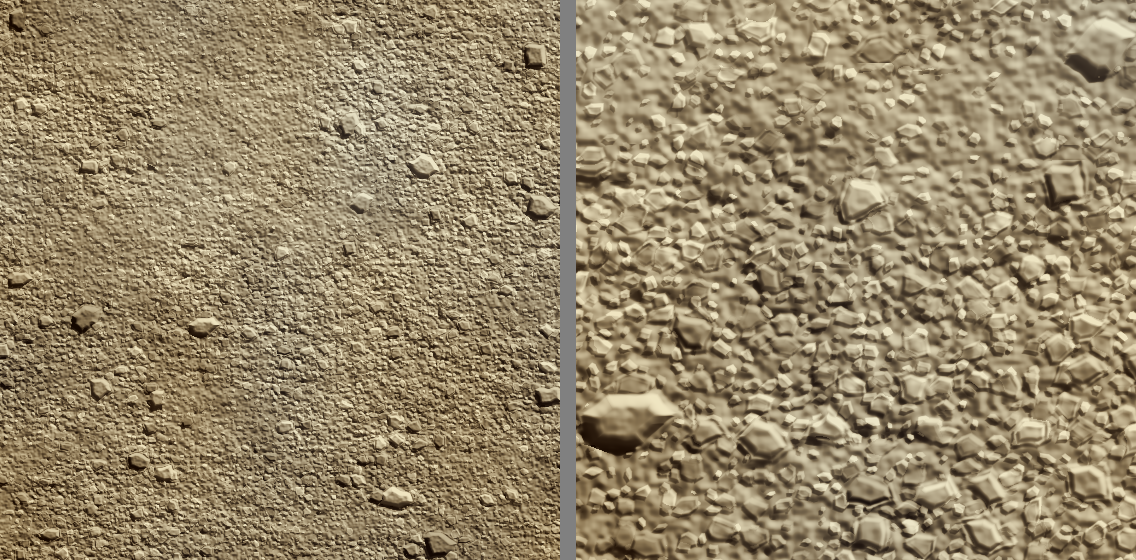
Left: the whole. Right: its middle third, enlarged.
A WebGL 1 fragment shader for this texture:

```glsl
precision highp float;
// Dry stony soil under low sun from the upper right. Four sizes of angular
// stones are scattered over grainy noise to form a height field, which is
// shaded by its slope and cast shadow and coloured along an earth ramp.

uniform vec2 u_resolution;

const vec3 SHADOW_BROWN = vec3(0.15, 0.10, 0.06);
const vec3 SOIL_TAN     = vec3(0.53, 0.455, 0.33);
const vec3 DUST_CREAM   = vec3(0.80, 0.75, 0.62);
const vec3 WARM_SHIFT   = vec3(0.022, -0.004, -0.04);

const vec2  TO_LIGHT     = vec2(0.55, 0.835);
const float SLOPE_STEP   = 0.0027;
const float SHADOW_STEP  = 0.008;
const float RELIEF       = 1.05;   // gain of slope shading
const float SHADOW_DEPTH = 1.5;
const float BASE_TONE    = 0.59;
const float LIT_RANGE    = 0.30;
const float DARK_RANGE   = 0.48;
const float STONE_TINT   = 0.22;
const float STONE_HEIGHT = 0.60;   // relative to stone radius
const int   STONE_SIDES  = 6;

float hash(vec2 p) {
  vec3 q = fract(p.xyx * 0.1031);
  q += dot(q, q.yzx + 33.33);
  return fract((q.x + q.y) * q.z);
}

float noise(vec2 p) {
  vec2 cell = floor(p), f = fract(p);
  f = f * f * (3.0 - 2.0 * f);
  float low = mix(hash(cell), hash(cell + vec2(1.0, 0.0)), f.x);
  float high = mix(hash(cell + vec2(0.0, 1.0)), hash(cell + vec2(1.0)), f.x);
  return mix(low, high, f.y);
}

// Broad patches: 0 is smooth dirt, 1 is dense gravel.
float gravelAmount(vec2 p) {
  float patches = 0.6 * noise(p * vec2(4.0, 6.0) + 7.3)
                + 0.4 * noise(p * vec2(11.0, 15.0) + 2.1);
  float band = 0.25 * exp(-12.0 * (p.y - 0.46) * (p.y - 0.46));
  return smoothstep(0.28, 0.70, patches + band - 0.05);
}

// Distance to an irregular polygon, in units of its radius.
float stoneDistance(vec2 q, float seed) {
  float d = -1.0;
  for (int k = 0; k < STONE_SIDES; k++) {
    float side = float(k);
    float wobble = fract(seed * 37.7 + side * 0.618);
    float angle = 6.2832 * (seed + (side + 0.6 * wobble) / float(STONE_SIDES));
    float reach = 0.68 + 0.32 * fract(wobble * 7.31 + seed);
    d = max(d, dot(q, vec2(cos(angle), sin(angle))) - reach);
  }
  return d;
}

// One layer of scattered stones: x is height, y is tint of the top stone.
vec2 stoneLayer(vec2 p, float cells, float coverage) {
  vec2 grid = p * cells + cells * 0.37;
  vec2 home = floor(grid);
  vec2 top = vec2(0.0);
  for (int j = -1; j <= 1; j++) {
    for (int i = -1; i <= 1; i++) {
      vec2 id = home + vec2(float(i), float(j));
      float seed = hash(id + 11.7);
      if (hash(id + 53.1) > coverage) continue;
      vec2 centre = id + 0.25 + 0.5 * vec2(hash(id + 3.9), hash(id + 91.3));
      float radius = mix(0.22, 0.5, hash(id + 27.5));
      vec2 q = (grid - centre) * vec2(0.92, 1.12) / radius;
      if (dot(q, q) > 2.2) continue;
      float inset = -stoneDistance(q, seed);
      float dome = smoothstep(-0.05, 0.42, inset);
      float tilt = 1.0 + 0.35 * dot(q, vec2(seed - 0.5, hash(id + 71.9) - 0.5));
      float height = STONE_HEIGHT * radius / cells * dome * tilt;
      float tint = (hash(id + 41.3) - 0.36) * smoothstep(0.0, 0.2, inset);
      if (height > top.x) top = vec2(height, tint);
    }
  }
  return top;
}

vec2 higher(vec2 a, vec2 b) { return a.x > b.x ? a : b; }

// Whole ground: x is height, y is stone tint.
vec2 terrain(vec2 p, float gravel) {
  vec2 bent = p + 0.004 * (vec2(noise(p * 80.0), noise(p * 80.0 + 31.7)) - 0.5);
  vec2 stones = stoneLayer(bent, 96.0, 0.50 + 0.4 * gravel);
  stones = higher(stones, stoneLayer(bent + 0.31, 54.0, 0.12 + 0.55 * gravel));
  stones = higher(stones, stoneLayer(bent + 0.67, 30.0, 0.06 + 0.32 * gravel));
  stones = higher(stones, stoneLayer(bent + 0.83, 15.0, 0.03 + 0.13 * gravel));
  float grain = 0.006 * noise(p * vec2(34.0, 42.0))
              + 0.0042 * noise(p * vec2(120.0, 145.0) + 5.0)
              + 0.0027 * noise(p * vec2(235.0, 260.0) + 17.0);
  float cover = smoothstep(0.001, 0.006, stones.x);
  return vec2(stones.x + grain * (1.0 - 0.55 * cover), stones.y);
}

vec3 earthColour(float tone) {
  float dark = (tone - SHADOW_BROWN.r) / (SOIL_TAN.r - SHADOW_BROWN.r);
  float light = (tone - SOIL_TAN.r) / (DUST_CREAM.r - SOIL_TAN.r);
  vec3 colour = mix(SHADOW_BROWN, SOIL_TAN, clamp(dark, -0.2, 1.0));
  return colour + (DUST_CREAM - SOIL_TAN) * clamp(light, 0.0, 1.5);
}

void main() {
  vec2 p = gl_FragCoord.xy / u_resolution;
  float gravel = gravelAmount(p);

  // Slope towards the sun, and shadow from higher ground in its way.
  vec2 ground = terrain(p, gravel);
  float nearHeight = terrain(p + TO_LIGHT * SLOPE_STEP, gravel).x;
  float farHeight = terrain(p + TO_LIGHT * SHADOW_STEP, gravel).x;
  float relief = RELIEF * (ground.x - nearHeight) / SLOPE_STEP;
  relief -= SHADOW_DEPTH * smoothstep(0.0032, 0.0072, farHeight - ground.x);
  relief *= mix(0.8, 1.25, gravel);
  relief /= sqrt(1.0 + relief * relief);

  // Broad light and hue: pale upper right of centre, warm towards the edges.
  vec2 fromGlow = (p - vec2(0.62, 0.66)) * vec2(0.8, 1.1);
  float glow = exp(-5.0 * dot(fromGlow, fromGlow));
  float stain = noise(p * vec2(3.0, 5.0) + 19.0) - 0.5;
  float blotch = noise(p * vec2(13.0, 18.0) + 61.0) - 0.5;
  float tone = BASE_TONE + relief * (relief > 0.0 ? LIT_RANGE : DARK_RANGE);
  tone += STONE_TINT * ground.y;
  tone += 0.12 * (glow - 0.45) + 0.10 * stain + 0.09 * blotch;

  float warmth = 0.4 - 0.7 * glow + 0.9 * (noise(p * 6.0 + 43.0) - 0.5);
  gl_FragColor = vec4(earthColour(tone) + WARM_SHIFT * warmth, 1.0);
}
```
